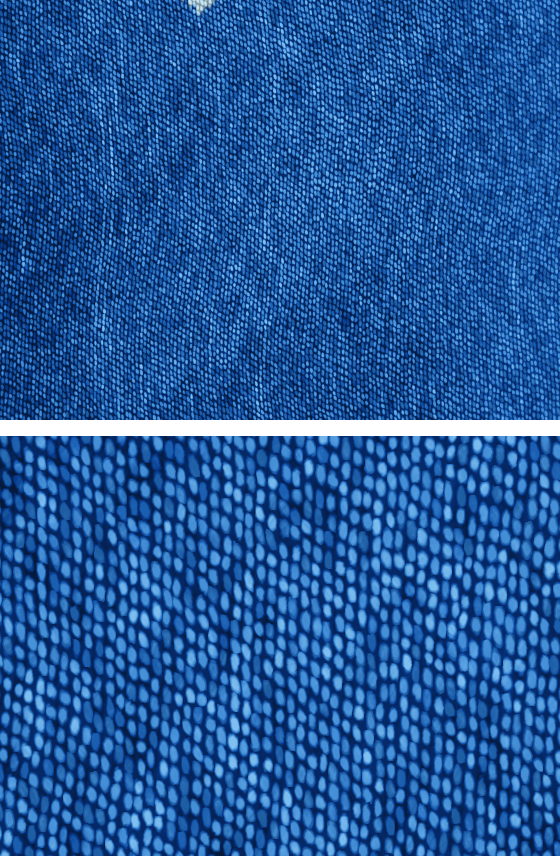
Top, the full canvas; bottom, a detail of the centre.
This texture is drawn by a Shadertoy shader. Its source:

```glsl
// Worn blue denim: irregular twill grains, broken pale slub yarns and faded folds.

#define COLUMNS 108.0      // warp yarns per canvas height
#define ROWS 66.0          // grains along one yarn per canvas height
#define TWILL 0.37         // drop of the grain from yarn to yarn
#define LEAN 0.24          // slant of a single grain
#define JITTER 0.34        // irregular shift of yarns and grains
#define GAP_TONE 0.10      // tone between the grains
#define GRAIN_TONE 0.48    // tone of the dullest grain
#define GRAIN_SPREAD 0.54  // tone variation among grains
#define FADE 0.13          // strength of the broad fading
#define MOTTLE 0.15        // strength of the small blotches
#define SLUB_SHARE 0.13    // share of yarns with pale slubs
#define SEAM_X 0.245       // place of the strong pale yarn pair

const vec3 INK   = vec3(0.02, 0.10, 0.23);
const vec3 NAVY  = vec3(0.02, 0.16, 0.40);
const vec3 ROYAL = vec3(0.03, 0.24, 0.57);
const vec3 BLUE  = vec3(0.10, 0.37, 0.70);
const vec3 DUSTY = vec3(0.12, 0.36, 0.60);
const vec3 SKY   = vec3(0.27, 0.56, 0.84);
const vec3 PALE  = vec3(0.50, 0.75, 0.94);
const vec3 FRAY  = vec3(0.78, 0.89, 0.92);

float hash(vec2 p) {
    vec3 q = fract(p.xyx * vec3(0.1031, 0.1030, 0.0973));
    q += dot(q, q.yzx + 33.33);
    return fract((q.x + q.y) * q.z);
}

// Layered, turned and self-bent sines, about -1 to 1.
float clouds(vec2 p) {
    float sum = 0.0, weight = 0.5;
    for (int i = 0; i < 5; i++) {
        p += 0.7 * sin(p.yx * 1.3 + float(i));
        sum += weight * sin(p.x) * cos(p.y);
        p = mat2(0.8, 0.6, -0.6, 0.8) * p * 1.7 + 2.3;
        weight *= 0.7;
    }
    return sum;
}

// Curves of the yarns over the folds, with a fine unevenness.
vec2 bend(vec2 p) {
    float sideways = 0.012 * sin(6.0 * p.y - 1.6 - 1.2 * p.x)
                   + 0.003 * sin(13.0 * p.y + 5.0 * p.x);
    float upward = 0.014 * sin(5.0 * p.x + 2.0 * p.y) + 0.004 * sin(15.0 * p.x);
    vec2 uneven = vec2(0.0016, 0.0035) * vec2(clouds(p * 45.0), clouds(p.yx * 50.0 + 9.0));
    return p - vec2(sideways, upward) + uneven;
}

// Broad light and shade of the worn cloth.
float fading(vec2 p) {
    float shade = FADE * clouds(p * 4.0 + 1.0) + MOTTLE * clouds(p * vec2(48.0, 36.0));
    shade -= 0.15 * (1.0 - smoothstep(0.0, 0.32, p.x));
    shade += 0.09 * exp(-6.0 * dot(p - vec2(0.6, 0.68), p - vec2(0.6, 0.68)));
    return shade + 0.08 * smoothstep(1.0, 1.33, p.x);
}

vec3 dye(float tone, float dust) {
    vec3 c = mix(INK, NAVY, smoothstep(0.0, 0.18, tone));
    c = mix(c, ROYAL, smoothstep(0.18, 0.38, tone));
    c = mix(c, mix(BLUE, DUSTY, 0.8 * dust), smoothstep(0.36, 0.56, tone));
    c = mix(c, SKY, smoothstep(0.62, 0.92, tone));
    return mix(c, PALE, smoothstep(0.95, 1.4, tone));
}

// Strength of the pale slub along a yarn.
float slub(float yarn, float y) {
    float pick = hash(vec2(yarn, 7.0));
    float phase = 40.0 * hash(vec2(yarn, 19.0));
    float wave = sin(y * (6.0 + 9.0 * fract(phase)) + phase);
    float strength = 0.8 * step(1.0 - SLUB_SHARE, pick) * smoothstep(0.1, 0.9, wave);
    float pair = 1.0 - step(0.5, abs(abs(yarn - floor(SEAM_X * COLUMNS)) - 1.0));
    float reach = smoothstep(0.0, 0.15, y) * (1.0 - smoothstep(0.65, 0.85, y));
    return max(strength, pair * reach);
}

vec3 denim(vec2 p) {
    vec2 q = bend(p);
    float yarn = floor(q.x * COLUMNS);
    float slip = JITTER * (hash(vec2(yarn, 31.0)) - 0.5);
    vec2 weave = vec2(q.x * COLUMNS, q.y * ROWS + yarn * TWILL + slip);
    vec2 cell = floor(weave);
    vec2 f = fract(weave) - 0.5;
    float chance = hash(cell + 50.0);
    float size = hash(cell + 71.0);
    float pale = slub(yarn, q.y) * (0.35 + 0.65 * hash(cell + 23.0));

    // One slanted grain of uneven place, length and width.
    f += JITTER * vec2(0.7, 0.6) * (vec2(hash(cell + 91.0), hash(cell + 112.0)) - 0.5);
    f.x += LEAN * (0.4 + 1.2 * size) * f.y;
    f *= vec2(1.12 - 0.25 * size, 0.72 + 0.3 * chance - 0.15 * pale);
    float grain = 1.0 - smoothstep(0.42, 1.06, 2.0 * length(f));
    grain = mix(grain, 0.52, 0.3 * smoothstep(0.9, 1.33, p.x));

    // Uneven dye along each yarn and fuzz finer than a grain.
    float streak = 0.08 * sin(q.y * 31.0 + 50.0 * hash(vec2(yarn, 5.0)));
    float fuzz = 0.07 * clouds(p * vec2(260.0, 150.0));
    float tone = GAP_TONE + grain * (GRAIN_TONE + GRAIN_SPREAD * chance + 0.36 * pale);
    tone += (fading(p) + streak) * (0.5 + 0.7 * grain) + fuzz;
    vec3 cloth = dye(tone, hash(cell + 133.0));

    // Bleached, ragged spot at the upper edge.
    float edge = 0.945 + 0.9 * abs(p.x - 0.475) + 0.03 * hash(vec2(yarn, 3.0));
    float bare = smoothstep(0.0, 0.015, p.y - edge);
    return mix(cloth, FRAY * (0.7 + 0.35 * grain), 0.9 * bare);
}

void mainImage(out vec4 fragColor, in vec2 fragCoord) {
    // Four samples smooth the fine grains.
    vec3 sum = vec3(0.0);
    for (int i = 0; i < 4; i++) {
        vec2 offset = vec2(float(i % 2), float(i / 2)) * 0.5 - 0.25;
        sum += denim((fragCoord + offset) * (1.0 / iResolution.y));
    }
    fragColor = vec4(sum / 4.0, 1.0);
}
```
